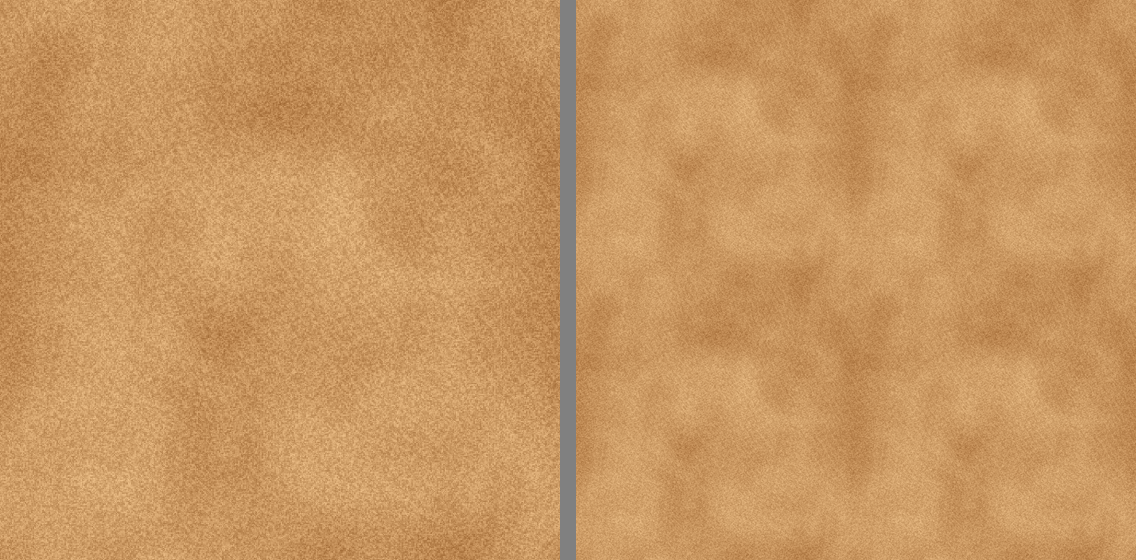
Left: one tile. Right: repeated 2 by 2.
Reproduce this texture procedurally as a three.js fragment shader.

```glsl
varying vec2 vUv;

// Whole repeats across the tile keep every layer seamless.
const float BLOTCH_CELLS = 5.0;
const int BLOTCH_OCTAVES = 4;
const float BLOTCH_GAIN = 0.5;
const float GRAIN_CELLS = 352.0;
const float SPECK_CELLS = 512.0;
const float GRAIN_STRENGTH = 0.15;
const float SPECK_STRENGTH = 0.10;
const vec3 DARK_SAND = vec3(0.695, 0.475, 0.265);
const vec3 PALE_SAND = vec3(0.880, 0.705, 0.490);
const vec3 GRAIN_TINT = vec3(0.94, 1.0, 0.97);

float hash(vec2 p) {
  return fract(sin(dot(p, vec2(12.9898, 78.233))) * 43758.5453);
}

// Value noise that wraps after the given number of cells.
float tileNoise(vec2 p, float cells, float seed) {
  vec2 cell = floor(p);
  vec2 f = fract(p);
  vec2 blend = f * f * f * (f * (f * 6.0 - 15.0) + 10.0);
  vec2 a = mod(cell, cells) + seed;
  vec2 b = mod(cell + 1.0, cells) + seed;
  float low = mix(hash(a), hash(vec2(b.x, a.y)), blend.x);
  float high = mix(hash(vec2(a.x, b.y)), hash(b), blend.x);
  return mix(low, high, blend.y);
}

// Soft cloudy patches, doubling the cell count each octave.
float blotches(vec2 uv) {
  float sum = 0.0;
  float total = 0.0;
  float weight = 1.0;
  float cells = BLOTCH_CELLS;
  for (int i = 0; i < BLOTCH_OCTAVES; i++) {
    sum += weight * tileNoise(uv * cells, cells, 17.3 * float(i + 1));
    total += weight;
    weight *= BLOTCH_GAIN;
    cells *= 2.0;
  }
  return sum / total;
}

// Fine sand: rounded grains mixed with sharper specks, centred on zero.
float sandGrain(vec2 uv) {
  float grain = tileNoise(uv * GRAIN_CELLS, GRAIN_CELLS, 3.7) - 0.5;
  float speck = tileNoise(uv * SPECK_CELLS - 0.5, SPECK_CELLS, 9.1) - 0.5;
  return GRAIN_STRENGTH * grain + SPECK_STRENGTH * speck;
}

void main() {
  vec3 color = mix(DARK_SAND, PALE_SAND, blotches(vUv));
  color += GRAIN_TINT * sandGrain(vUv);
  gl_FragColor = vec4(color, 1.0);
}
```
